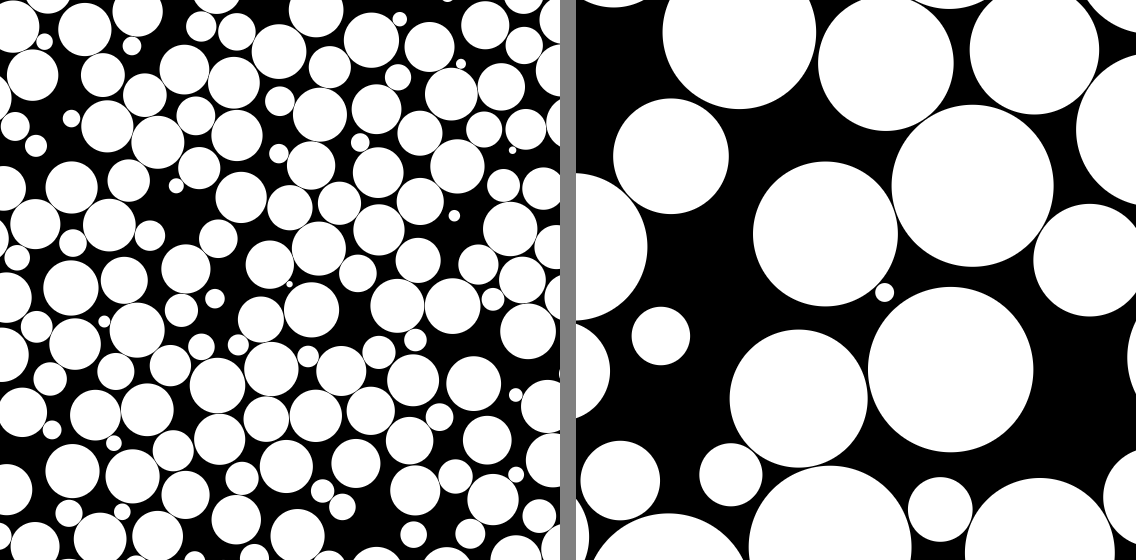
Left: the whole. Right: its middle third, enlarged.
Give the GLSL for this pattern, as a Shadertoy shader.

```glsl
const int SIDE = 8;
vec3 discs[SIDE * SIDE];           // centre and radius for each cell around the pixel

vec3 hash3(vec2 p) {
    return fract(sin(vec3(dot(p, vec2(127.1, 311.7)),
                          dot(p, vec2(269.5, 183.3)),
                          dot(p, vec2(113.5, 271.9)))) * 43758.5453);
}

int slot(ivec2 offset) {
    return (offset.y + 3) * SIDE + offset.x + 3;
}

// Wanted radius in cells: mostly large, now and then a tiny disc
float radiusLimit(float h) {
    return h < 0.08 ? mix(0.08, 0.3, h / 0.08) : mix(0.46, 0.6, sqrt(h));
}

// Disc of one cell, pushed away from its placed neighbours until it fits
vec3 placeDisc(ivec2 cell, ivec2 offset, int stage) {
    vec3 h = hash3(vec2(cell));
    vec2 corner = vec2(cell) + 0.1;
    vec2 centre = corner + 0.8 * h.xy;
    float limit = radiusLimit(h.z);
    if (stage == 0) return vec3(centre, limit);

    vec3 best = vec3(centre, 0.0);
    int neighbours = stage == 3 ? 8 : 4;
    for (int k = 0; k < 6; k++) {
        // Room up to the closest neighbour: diagonal ones, straight ones, then both
        float room = 9.0;
        vec2 away = vec2(0.0);
        ivec2 side = stage == 1 ? ivec2(1, 1) : ivec2(1, 0);
        for (int i = 0; i < neighbours; i++) {
            vec3 other = discs[slot(offset + side)];
            vec2 delta = centre - other.xy;
            float gap = length(delta) - other.z - 0.01;
            if (gap < room) {
                room = gap;
                away = delta;
            }
            side = i == 3 ? ivec2(1, 1) : ivec2(-side.y, side.x);
        }
        if (room > best.z) best = vec3(centre, min(room, limit));
        if (room >= limit) break;
        centre += away / max(length(away), 0.001) * (limit - room) * 0.7;
        centre = clamp(centre, corner, corner + 0.8);
    }
    return best;
}

void mainImage(out vec4 fragColor, in vec2 fragCoord) {
    // Twelve cells per canvas, turned to hide the grid
    float cellsPerPixel = 12.0 / iResolution.y;
    vec2 p = mat2(0.8, 0.6, -0.6, 0.8) * fragCoord * cellsPerPixel + 40.0;
    ivec2 home = ivec2(floor(p - 0.5));

    // Four interleaved stages, each fitting its discs around the earlier ones
    for (int stage = 0; stage < 4; stage++) {
        ivec2 parity = ivec2(stage == 1 || stage == 2, stage == 1 || stage == 3);
        int low = stage - 3;
        int high = 4 - stage;
        ivec2 first = low + ((home + low + parity) & 1);
        for (int y = first.y; y <= high; y += 2)
        for (int x = first.x; x <= high; x += 2) {
            ivec2 offset = ivec2(x, y);
            discs[slot(offset)] = placeDisc(home + offset, offset, stage);
        }
    }

    // Signed distance to the nearest disc: only four cells can reach the pixel
    float dist = 1.0;
    for (int y = 0; y < 2; y++)
    for (int x = 0; x < 2; x++) {
        vec3 disc = discs[slot(ivec2(x, y))];
        if (disc.z > 0.03) dist = min(dist, distance(p, disc.xy) - disc.z);
    }

    // White discs on black, with an edge one pixel wide
    float white = clamp(0.5 - dist / cellsPerPixel, 0.0, 1.0);
    fragColor = vec4(vec3(white), 1.0);
}
```
